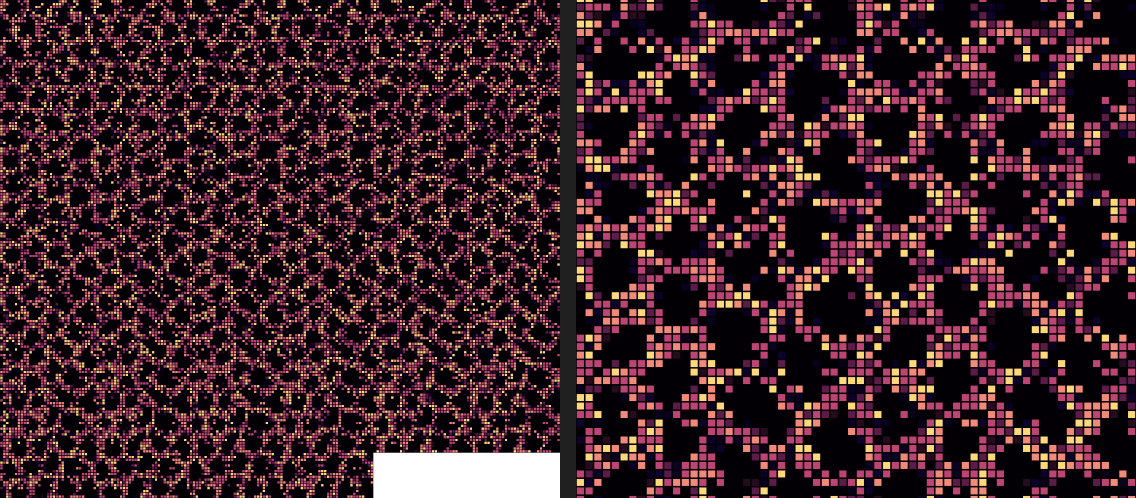
Left: the whole. Right: its middle third, enlarged.
A WebGL 1 fragment shader for this pattern:

```glsl
precision highp float;

uniform vec2 u_resolution;

const vec2 FRAMES = vec2(6.0, 11.0);
const vec2 CELLS = vec2(32.0, 16.0);
const vec2 LATTICE = vec2(4.0, 2.0);
const float FRAME_COUNT = 64.0;

const vec3 BLACK = vec3(0.006, 0.0, 0.016);
const vec3 NAVY = vec3(0.07, 0.01, 0.24);
const vec3 PLUM = vec3(0.36, 0.11, 0.29);
const vec3 PINK = vec3(0.74, 0.27, 0.45);
const vec3 SALMON = vec3(0.95, 0.54, 0.48);
const vec3 YELLOW = vec3(1.0, 0.85, 0.48);

float hash(vec3 p) {
  p = fract(p * vec3(0.1031, 0.1137, 0.0973));
  p += dot(p, p.yzx + 33.33);
  return fract((p.x + p.y) * p.z);
}

// Drifting seed inside one wrapped lattice square
vec2 seedOffset(vec2 square, float time) {
  vec2 id = mod(square, LATTICE);
  vec2 phase = 6.2832 * vec2(hash(vec3(id, 3.0)), hash(vec3(id, 8.0)));
  return 0.5 + 0.36 * sin(phase + time * vec2(0.045, 0.06));
}

// Gap between the two nearest seeds: zero along the cellular walls
float wallDistance(vec2 p, float time) {
  vec2 base = floor(p);
  float nearest = 9.0;
  float second = 9.0;
  for (int y = -1; y <= 1; y++) {
    for (int x = -1; x <= 1; x++) {
      vec2 square = base + vec2(float(x), float(y));
      float d = length(square + seedOffset(square, time) - p);
      second = min(second, max(nearest, d));
      nearest = min(nearest, d);
    }
  }
  return second - nearest;
}

// Small islands made of layered sines that wrap at the frame edges
float islands(vec2 uv, float time) {
  vec2 a = 6.2832 * uv;
  float wave = sin(a.x * 5.0 + 1.6 * sin(a.y + time * 0.07));
  wave += sin(a.y * 3.0 + 1.8 * sin(a.x * 2.0 - time * 0.05));
  return smoothstep(1.05, 1.75, wave);
}

// Chance that a cell is alive
float density(vec2 cell, float time) {
  vec2 uv = (cell + 0.5) / CELLS;
  float wall = 1.0 - smoothstep(0.12, 0.46, wallDistance(uv * LATTICE, time));
  return max(0.78 * wall, 0.72 * islands(uv, time));
}

vec3 livingColor(float pick) {
  vec3 color = mix(PLUM, PINK, step(0.15, pick));
  color = mix(color, SALMON, step(0.59, pick));
  return mix(color, YELLOW, step(0.85, pick));
}

vec3 cellColor(vec2 cell, float frame) {
  // Each cell renews its luck at its own moment
  float renewal = floor(frame / 9.0 + hash(vec3(cell, 17.0)));
  float luck = hash(vec3(cell + 5.0, renewal + 29.0));
  float chance = density(cell, frame);
  float tint = hash(vec3(cell + 41.0, frame + 2.0));
  vec3 trail = mix(BLACK, mix(NAVY, PLUM * 0.5, step(0.8, tint)), 0.35 + 0.5 * tint);
  vec3 color = mix(BLACK, trail, step(luck, chance + 0.15) * step(0.04, chance));
  return mix(color, livingColor(tint), step(luck, chance));
}

// Antialiased square with a dark margin
float squareMask(vec2 p, float halfSize, vec2 pixel) {
  vec2 cover = clamp((halfSize - abs(p - 0.5)) / pixel + 0.5, 0.0, 1.0);
  return cover.x * cover.y;
}

void main() {
  vec2 uv = gl_FragCoord.xy / u_resolution;
  vec2 sheet = vec2(uv.x, 1.0 - uv.y) * FRAMES;
  vec2 slot = floor(sheet);
  float frame = slot.y * FRAMES.x + slot.x;

  vec2 grid = fract(sheet) * CELLS;
  vec2 pixel = FRAMES * CELLS / u_resolution;
  float mask = squareMask(fract(grid), 0.41, pixel);
  vec3 color = mix(BLACK, cellColor(floor(grid), frame), mask);

  // Unused slots at the end of the last row stay white
  float unused = FRAMES.x * FRAMES.y - FRAME_COUNT;
  vec2 corner = FRAMES - vec2(unused, 1.0);
  vec2 blank = clamp((sheet - corner) * u_resolution / FRAMES + 0.5, 0.0, 1.0);
  color = mix(color, vec3(1.0), blank.x * blank.y);

  gl_FragColor = vec4(color, 1.0);
}
```
